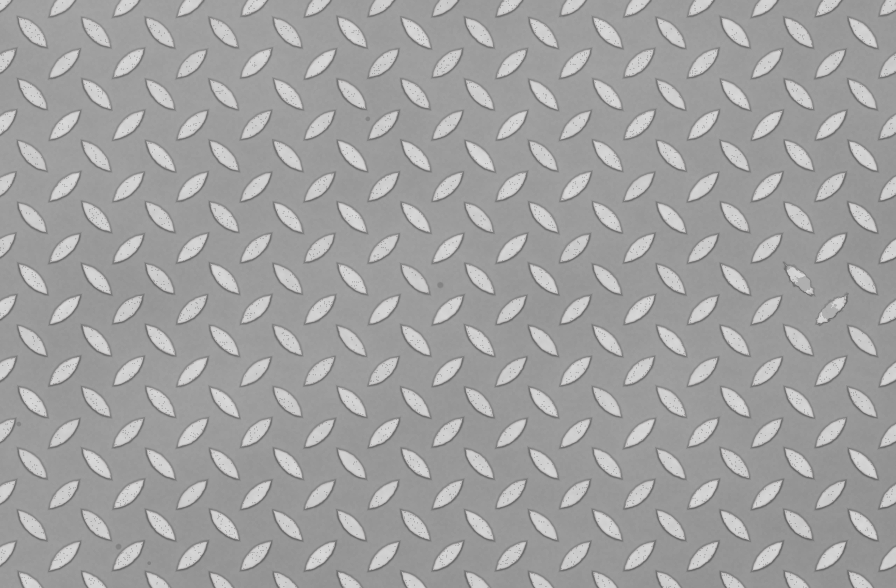
Reproduce this texture procedurally as a WebGL 2 fragment shader.

```glsl
#version 300 es
precision highp float;

uniform vec2 u_resolution;
out vec4 outColor;

vec2 hash2(vec2 p) {
  p = fract(p * vec2(0.1031, 0.1137) + 0.37);
  p += dot(p, p.yx + 33.33);
  return fract((p.xx + p.yx) * p.xy * vec2(7.13, 9.71));
}

// x: distance to the nearest feature point, y: random value of that point
vec2 cellular(vec2 p) {
  vec2 cell = floor(p), best = vec2(9.0, 0.0);
  for (int j = -1; j <= 1; j++)
    for (int i = -1; i <= 1; i++) {
      vec2 id = cell + vec2(i, j);
      vec2 point = id + 0.15 + 0.7 * hash2(id);
      float dist = length(p - point);
      if (dist < best.x) best = vec2(dist, hash2(id + 71.0).y);
    }
  return best;
}

float layeredSines(vec2 p) {
  float sum = 0.0, amp = 0.5;
  for (int i = 0; i < 4; i++) {
    sum += amp * sin(p.x + 1.7 * sin(p.y * 0.8)) * sin(p.y + 1.3 * sin(p.x * 0.7));
    p = mat2(1.5, 1.1, -1.1, 1.5) * p + 2.3;
    amp *= 0.55;
  }
  return sum;
}

// Pointed oval: the overlap of two circles, long axis along x
float lensDistance(vec2 p, float halfLength, float halfWidth) {
  float radius = (halfLength * halfLength + halfWidth * halfWidth) / (2.0 * halfWidth);
  return length(vec2(p.x, abs(p.y) + radius - halfWidth)) - radius;
}

void main() {
  vec2 p = gl_FragCoord.xy / u_resolution.y;
  float px = 1.0 / u_resolution.y;
  vec2 pitch = vec2(0.1086, 0.1047);

  // Rolled plate: broad cloudy tone and fine grain
  float cloud = layeredSines(p * vec2(5.0, 6.0) + 1.0);
  vec2 grain = cellular(p * 210.0);
  float plate = 0.594 + 0.028 * p.y - 0.012 * p.x + 0.025 * cloud;
  plate += 0.014 * (grain.y - 0.5) + 0.008 * layeredSines(p * vec2(60.0, 85.0));

  // Sparse round pits
  vec2 pit = cellular(p * 9.0 + 4.0);
  float pitSize = 0.03 + 0.05 * fract(pit.y * 17.0);
  plate -= 0.09 * step(0.93, pit.y) * (1.0 - smoothstep(pitSize * 0.5, pitSize, pit.x));

  vec3 color = vec3(plate);
  vec2 speck = cellular(p * 260.0 + 19.0);

  // Two interleaved lattices of studs, leaning opposite ways
  for (int k = 0; k < 2; k++) {
    vec2 start = k == 0 ? vec2(0.0556, 0.9444) : vec2(0.1098, 0.8921);
    float angle = k == 0 ? -0.81 : 0.76;
    vec2 id = round((p - start) / pitch);
    vec2 rnd = hash2(id + 40.0 + 31.0 * float(k));
    vec2 rel = p - start - id * pitch - 0.0016 * (rnd - 0.5);
    vec2 axis = vec2(cos(angle), sin(angle));
    vec2 local = vec2(dot(rel, axis), dot(rel, vec2(-axis.y, axis.x)));

    // Ragged outline, with one battered pair
    float battered = id == vec2(12.0, -4.0) ? 1.0 : 0.0;
    float ragged = layeredSines(p * 190.0);
    float d = lensDistance(local, 0.0335 + 0.001 * rnd.x, 0.0112 + 0.0008 * rnd.y);
    d += (0.0008 + 0.003 * battered) * ragged;
    float lower = smoothstep(0.006, -0.006, local.y);

    // Soft halo and dark groove around the foot
    color += 0.022 * exp(-max(d, 0.0) * 130.0) * (1.0 - 0.4 * lower);
    color -= (0.09 + 0.09 * lower) * exp(-pow((d - 0.0014) / 0.0020, 2.0));

    // Bright worn face with a greyer bevel
    float face = 0.815 + 0.035 * (rnd.x - 0.5) + 0.025 * layeredSines(p * 120.0);
    vec3 top = mix(vec3(0.75, 0.74, 0.74), vec3(face), smoothstep(0.0, 0.0032, -d));
    float speckled = step(0.87 - 0.15 * rnd.y, speck.y);
    top -= 0.13 * speckled * (1.0 - smoothstep(0.15, 0.45, speck.x));
    float scar = smoothstep(-0.1, 0.25, sin(local.x * 130.0 + 2.0 * float(k)) + ragged);
    top = mix(top, vec3(0.66), battered * scar * 0.85);
    color = mix(color, top, smoothstep(px * 0.8, -px * 0.8, d));
  }

  outColor = vec4(clamp(color, 0.0, 1.0), 1.0);
}
```
